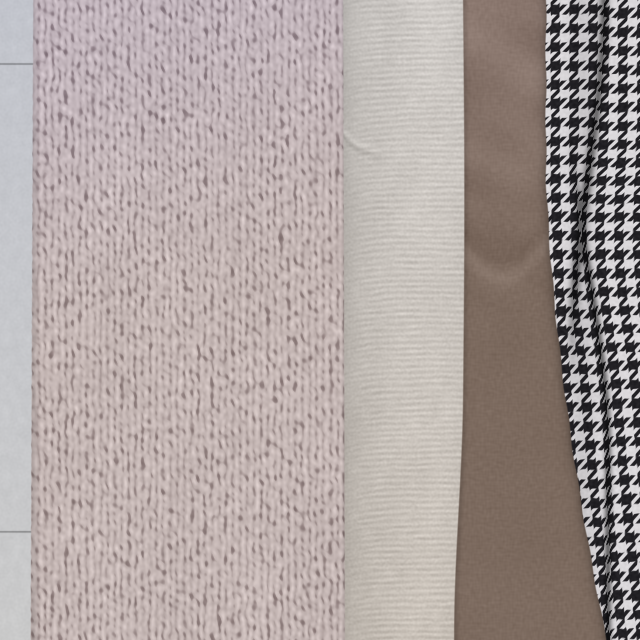
Write a Shadertoy shader that draws this texture.

```glsl
// Five vertical bands of material side by side: pale tiles, a looped pink rug,
// ribbed cream cloth, plain brown cloth and a draped houndstooth cloth.
// Soft-edged bands are layered left to right, textured with gradient noise.

vec2 hash2(vec2 p) {
    vec3 q = fract(vec3(p.xyx) * vec3(0.1031, 0.1030, 0.0973));
    q += dot(q, q.yzx + 33.33);
    return fract((q.xx + q.yz) * q.zy) * 2.0 - 1.0;
}

float gradientNoise(vec2 p) {
    vec2 i = floor(p), f = p - i;
    vec2 u = f * f * f * (f * (f * 6.0 - 15.0) + 10.0);
    float a = dot(hash2(i), f);
    float b = dot(hash2(i + vec2(1, 0)), f - vec2(1, 0));
    float c = dot(hash2(i + vec2(0, 1)), f - vec2(0, 1));
    float d = dot(hash2(i + 1.0), f - 1.0);
    return mix(mix(a, b, u.x), mix(c, d, u.x), u.y);
}

float fbm(vec2 p) {
    float sum = 0.0, amp = 1.0;
    for (int i = 0; i < 3; i++) {
        sum += amp * gradientNoise(p);
        p = p * 2.03 + 7.1;
        amp *= 0.5;
    }
    return sum;
}

float bell(float x, float width) { return exp(-x * x / (width * width)); }

// Square wave of period one with softened steps
float stripe(float x, float blur) {
    return smoothstep(-blur, blur, 0.25 - abs(fract(x) - 0.5));
}

vec3 tiles(vec2 p, float t) {
    vec3 col = mix(vec3(0.76, 0.77, 0.80), vec3(0.79, 0.79, 0.79), t);
    col += 0.025 * fbm(p * vec2(60, 45)) + 0.02 * gradientNoise(p * 210.0);
    float joint = bell(t - 0.1, 0.0015) + bell(t - 0.831, 0.0015);
    return col * (1.0 - 0.3 * joint);
}

vec3 rug(vec2 p, float t) {
    vec3 col = mix(vec3(0.755, 0.705, 0.735), vec3(0.765, 0.71, 0.70), smoothstep(0.0, 0.6, t + 0.3 * p.x));
    // Wandering ribs broken into slanted loops
    float x = p.x * 92.0 + 0.45 * gradientNoise(p * vec2(45, 38));
    float rib = cos(6.2832 * x);
    float loops = gradientNoise(vec2(x * 1.1, p.y * 88.0 + x * 0.6));
    float tufts = gradientNoise(p * vec2(170, 115) + 19.0);
    float pits = smoothstep(0.05, 0.55, -loops - 0.2 * rib);
    col += 0.033 * rib + 0.10 * loops + 0.08 * tufts + 0.025 * fbm(p * 9.0);
    col -= vec3(0.15, 0.16, 0.155) * pits;
    return col * (1.0 - 0.12 * bell(p.x - 0.053, 0.005));
}

vec3 ribbedCloth(vec2 p, float t) {
    float x = p.x - 0.538;
    vec3 col = mix(vec3(0.785, 0.77, 0.755), vec3(0.765, 0.735, 0.70), t);
    // Fine cords sag towards the rolled left edge
    float y = p.y + 0.012 * exp(-x * 28.0) + 0.004 * fbm(p * vec2(9, 13));
    float cord = cos(6.2832 * y * 104.0);
    float wear = 0.6 + 0.8 * gradientNoise(p * vec2(24, 60));
    col += 0.045 * cord * wear * smoothstep(-0.01, 0.05, x);
    col += 0.04 * gradientNoise(vec2(p.x * 55.0, y * 208.0)) + 0.045 * gradientNoise(p * 230.0);
    col += 0.025 * fbm(p * vec2(14, 10));
    // Rolled side and a short pinched crease
    col *= 1.0 - 0.10 * exp(-max(x, 0.0) * 42.0);
    float crease = t - 0.241 + 0.035 * exp(-x * 35.0);
    float reach = smoothstep(0.09, 0.01, x);
    col += reach * (0.05 * bell(crease, 0.006) - 0.06 * bell(crease - 0.009, 0.005));
    return col * (1.0 + 0.03 * bell(x - 0.13, 0.05));
}

vec3 brownCloth(vec2 p, float t) {
    vec3 col = mix(vec3(0.535, 0.46, 0.425), vec3(0.485, 0.415, 0.37), smoothstep(0.0, 0.5, t));
    col += 0.03 * gradientNoise(p * vec2(90, 250)) + 0.03 * gradientNoise(p * vec2(250, 100));
    // Broad wrinkles fade out down the cloth
    float wrinkle = gradientNoise(vec2(p.x * 9.0, t * 17.0 - p.x * 5.0));
    col += 0.065 * wrinkle * smoothstep(0.65, 0.25, t) + 0.012 * fbm(p * 8.0);
    float sag = t - 0.385 - 0.05 * sin((p.x - 0.72) * 24.0);
    return col + 0.035 * bell(sag, 0.014) - 0.025 * bell(sag + 0.03, 0.018);
}

vec3 houndstooth(vec2 p, float t, float drift, float px) {
    float upperFold = p.x - 0.944 + 0.05 * smoothstep(0.0, 0.55, t);
    float lowerFold = p.x - 0.89 - 0.06 * smoothstep(0.15, 0.7, t);
    float upper = smoothstep(0.62, 0.4, t), lower = smoothstep(0.18, 0.4, t);
    // Folds swallow part of the weave
    vec2 q = vec2(p.x - 0.6 * drift, p.y + 0.12 * drift);
    q += vec2(0.012, 0.006) * upper * smoothstep(-0.008, 0.008, upperFold);
    q += vec2(0.010, -0.006) * lower * smoothstep(-0.008, 0.008, lowerFold);
    q = q * 34.0 + 0.10 * fbm(p * 45.0);
    float blur = 34.0 * px;
    float twill = stripe((q.x - q.y) * 2.0, 2.0 * blur);
    float dark = mix(stripe(q.x, blur), stripe(q.y, blur), twill);
    vec3 col = mix(vec3(0.86, 0.85, 0.86), vec3(0.13, 0.125, 0.14), dark);
    col += 0.05 * gradientNoise(p * 190.0);
    float shade = upper * bell(upperFold, 0.008) + lower * bell(lowerFold, 0.006);
    return col * (1.0 - 0.5 * min(shade, 1.0)) * (1.0 - 0.08 * bell(p.x - 0.91, 0.02));
}

void mainImage(out vec4 fragColor, in vec2 fragCoord) {
    vec2 p = fragCoord / iResolution.xy;
    float t = 1.0 - p.y, px = 1.0 / min(iResolution.x, iResolution.y);
    // Band borders, from left to right
    float drift = 0.15 * pow(max(t - 0.25, 0.0), 1.6);
    float rugEdge = p.x - 0.052 + 0.004 * t + 0.0015 * gradientNoise(vec2(3, t * 90.0));
    float ribEdge = p.x - 0.536 - 0.003 * t;
    float brownEdge = p.x - 0.7235 - 0.002 * sin(t * 5.0) + 0.012 * smoothstep(0.62, 1.0, t);
    float checkEdge = p.x - 0.853 - drift - 0.001 * sin(t * 60.0);

    vec3 col = tiles(p, t);
    col = mix(col, rug(p, t), smoothstep(-px, px, rugEdge));
    col *= 1.0 - 0.08 * bell(ribEdge, 0.004);
    col = mix(col, ribbedCloth(p, t), smoothstep(-px, px, ribEdge));
    vec3 brown = brownCloth(p, t) * (1.0 - 0.14 * bell(brownEdge, 0.006));
    brown *= 1.0 - 0.25 * exp(-abs(checkEdge) * 150.0);
    col = mix(col, brown, smoothstep(-px, px, brownEdge));
    col = mix(col, houndstooth(p, t, drift, px), smoothstep(-px, px, checkEdge));
    fragColor = vec4(clamp(col, 0.0, 1.0), 1.0);
}
```
